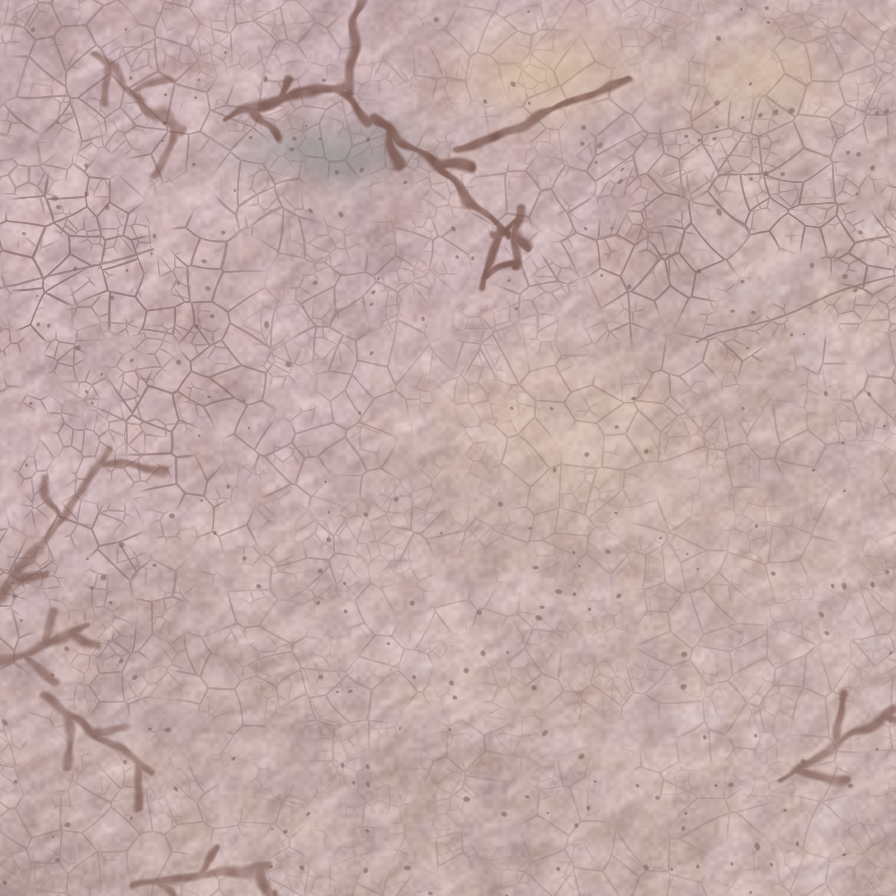
Write a three.js fragment shader that draws this texture.

```glsl
// Aged pinkish plaster: mottled, diagonally streaked ground with a broken net
// of hairline cracks (cellular borders), stains, specks and brown twig marks
// (distance to forked strokes).
varying vec2 vUv;

const vec3 PLASTER = vec3(0.779, 0.688, 0.674);
const vec3 LILAC = vec3(0.780, 0.681, 0.690);
const vec3 OCHRE = vec3(0.860, 0.765, 0.630);
const vec3 SLATE = vec3(0.590, 0.580, 0.580);
const vec3 TWIG = vec3(0.490, 0.355, 0.325);
const vec3 CRACK = vec3(0.490, 0.385, 0.375);

float hash(vec2 p) {
  return fract(sin(dot(p, vec2(12.99, 78.23))) * 43758.5);
}

float noise(vec2 p) {
  vec2 i = floor(p), f = fract(p);
  f = f * f * (3.0 - 2.0 * f);
  return mix(mix(hash(i), hash(i + vec2(1.0, 0.0)), f.x),
             mix(hash(i + vec2(0.0, 1.0)), hash(i + 1.0), f.x), f.y);
}

vec2 rotate(vec2 p, float angle) {
  float c = cos(angle), s = sin(angle);
  return vec2(c * p.x - s * p.y, s * p.x + c * p.y);
}

vec2 wobble(vec2 p, float scale, float amount) {
  return p + amount * (vec2(noise(p * scale), noise(p * scale + 31.7)) - 0.5);
}

// Distance to the border between the two nearest cell centres.
float cellBorder(vec2 p) {
  vec2 cell = floor(p), near1 = vec2(4.0), near2 = vec2(4.0);
  for (int y = -1; y <= 1; y++) {
    for (int x = -1; x <= 1; x++) {
      vec2 c = cell + vec2(float(x), float(y));
      vec2 r = c + vec2(hash(c), hash(c + 17.3)) - p;
      if (dot(r, r) < dot(near1, near1)) { near2 = near1; near1 = r; }
      else if (dot(r, r) < dot(near2, near2)) near2 = r;
    }
  }
  return 0.5 * (dot(near2, near2) - dot(near1, near1)) / max(length(near2 - near1), 0.01);
}

// Crack lines of a given half width, broken up by noise.
float cracks(vec2 p, float scale, float width, float gap) {
  float line = 1.0 - smoothstep(0.2 * width, width, cellBorder(p * scale) / scale);
  return line * smoothstep(gap, gap + 0.3, noise(p * scale * 0.8 + 9.1));
}

float specks(vec2 p, float scale, float share) {
  vec2 c = floor(p * scale);
  vec2 centre = 0.3 + 0.4 * vec2(hash(c + 3.1), hash(c + 8.7));
  float radius = 0.12 + 0.16 * hash(c + 5.5);
  float dot1 = 1.0 - smoothstep(0.4 * radius, radius, length(fract(p * scale) - centre));
  return dot1 * step(1.0 - share, hash(c));
}

float stroke(vec2 p, vec2 a, vec2 b) {
  vec2 ab = b - a;
  return length(p - a - ab * clamp(dot(p - a, ab) / dot(ab, ab), 0.0, 1.0));
}

// A stem with twigs forking off on alternate sides.
float sprig(vec2 p, vec2 root, vec2 tip, float twigLength) {
  float d = stroke(p, root, tip);
  for (int i = 0; i < 3; i++) {
    float k = float(i), h = hash(root * 9.0 + k);
    vec2 fork = mix(root, tip, (k + 0.3 + 0.5 * h) / 3.0);
    vec2 way = rotate(normalize(tip - root), (mod(k, 2.0) * 2.0 - 1.0) * (0.7 + 0.5 * h));
    d = min(d, stroke(p, fork, fork + way * twigLength * (0.5 + 0.7 * h)));
  }
  return d;
}

float stain(vec2 p, vec2 centre, vec2 size) {
  vec2 q = (p - centre) / size;
  return exp(-dot(q, q));
}

void main() {
  vec2 p = vUv, bent = wobble(p, 14.0, 0.022);
  vec2 grain = rotate(wobble(p, 30.0, 0.012), -0.55);

  // Ground: warm to lilac, with soft mottling and fine streaks.
  float lilac = smoothstep(-0.35, 0.5, p.y - p.x + 0.4 * (noise(p * 6.0) - 0.5));
  vec3 color = mix(PLASTER, LILAC, lilac);
  float tone = 0.045 * noise(p * 7.0) + 0.07 * noise(bent * 27.0)
             + 0.10 * noise(grain * vec2(42.0, 95.0)) + 0.07 * noise(p * 190.0);
  color += (tone - 0.1425) * vec3(1.0, 1.04, 1.06);
  color += (noise(p * 40.0 + 5.0) - 0.5) * vec3(0.012, 0.0, -0.028);

  // Ochre and slate stains.
  float ochre = stain(bent, vec2(0.61, 0.92), vec2(0.09, 0.045))
              + 0.7 * stain(bent, vec2(0.84, 0.915), vec2(0.07, 0.045))
              + 0.45 * stain(bent, vec2(0.64, 0.50), vec2(0.14, 0.11));
  color = mix(color, OCHRE, 0.6 * min(ochre, 1.0));
  color = mix(color, SLATE, 0.75 * stain(bent, vec2(0.37, 0.83), vec2(0.085, 0.032)));

  // Hairline cracks, strongest at the left and upper right.
  float worn = 0.3 + 0.6 * stain(p, vec2(0.04, 0.62), vec2(0.3, 0.35))
             + 0.55 * stain(p, vec2(0.85, 0.72), vec2(0.28, 0.14));
  float net = max(cracks(bent, 27.0, 0.0019, 0.3), 0.65 * cracks(bent, 55.0, 0.0017, 0.45));
  float scratch = min(stroke(bent, vec2(0.0, 0.68), vec2(0.17, 0.72)),
                      stroke(bent, vec2(0.78, 0.62), vec2(1.0, 0.69)));
  net = max(net * worn, 0.7 * (1.0 - smoothstep(0.0004, 0.002, scratch)));
  color = mix(color, CRACK, 0.75 * net);
  color = mix(color, CRACK, 0.6 * specks(bent, 62.0, 0.07));

  // Brown twig marks: dark across the top, fainter at the lower sides.
  vec2 q = wobble(p, 38.0, 0.012);
  float dark = min(sprig(q, vec2(0.42, 0.87), vec2(0.57, 0.74), 0.07), stroke(q, vec2(0.51, 0.83), vec2(0.70, 0.915)));
  dark = min(dark, sprig(q, vec2(0.58, 0.77), vec2(0.575, 0.70), 0.035));
  dark = min(dark, min(sprig(q, vec2(0.25, 0.87), vec2(0.39, 0.91), 0.045), stroke(q, vec2(0.40, 1.0), vec2(0.39, 0.90))));
  float faint = min(sprig(q, vec2(0.10, 0.94), vec2(0.20, 0.855), 0.055), sprig(q, vec2(0.0, 0.33), vec2(0.125, 0.50), 0.06));
  faint = min(faint, min(sprig(q, vec2(0.0, 0.26), vec2(0.10, 0.30), 0.05), sprig(q, vec2(0.05, 0.22), vec2(0.17, 0.14), 0.055)));
  faint = min(faint, min(sprig(q, vec2(0.15, 0.01), vec2(0.30, 0.03), 0.06), sprig(q, vec2(0.87, 0.13), vec2(1.0, 0.21), 0.065)));
  float girth = 0.0045 + 0.006 * noise(p * 60.0);
  float mark = max(1.0 - smoothstep(0.3 * girth, girth, dark), 0.75 * (1.0 - smoothstep(0.2 * girth, girth, faint)));
  color = mix(color, TWIG, mark * (0.6 + 0.4 * noise(p * 85.0)));

  gl_FragColor = vec4(color, 1.0);
}
```
